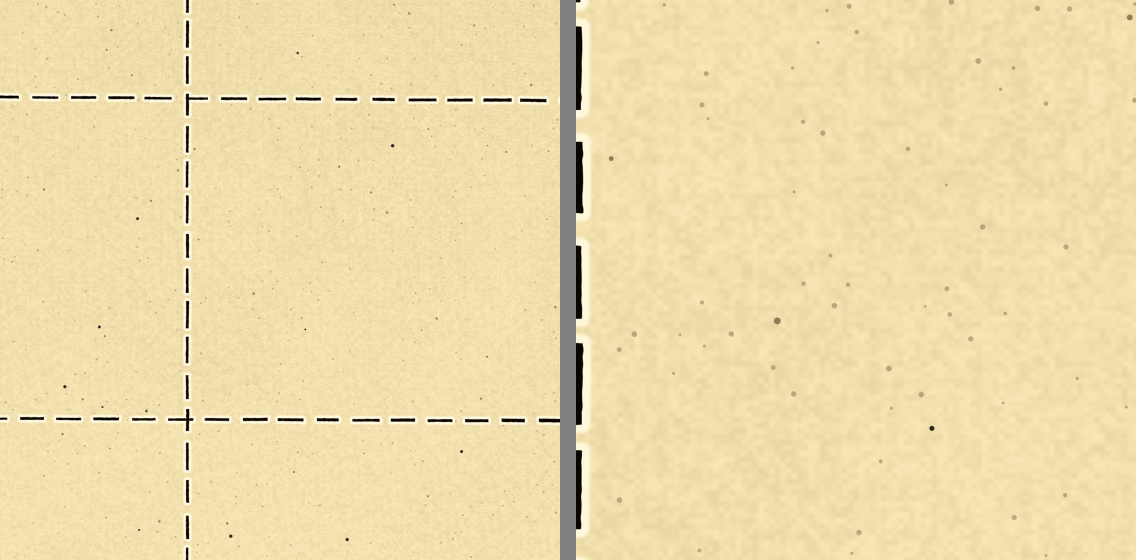
Left: the whole. Right: its middle third, enlarged.
Reproduce this pattern procedurally as a WebGL 1 fragment shader.

```glsl
precision highp float;
// Cream speckled paper divided by one vertical and two horizontal dashed lines with pale halos.

uniform vec2 u_resolution;

#define PERIOD_TOP 0.0671
#define PERIOD_BOTTOM 0.0662
#define PERIOD_VERTICAL 0.0627
#define HALF_LENGTH 0.0222
#define HALF_WIDTH 0.0024
#define HALO_WIDTH 0.0058
#define GRAIN_CELLS 300.0
#define PAPER_DARK vec3(0.91, 0.84, 0.635)
#define PAPER_LIGHT vec3(0.97, 0.90, 0.705)
#define HALO_COLOR vec3(1.0, 0.98, 0.88)
#define INK_COLOR vec3(0.04, 0.02, 0.0)
#define SPECK_COLOR vec3(0.30, 0.24, 0.13)

float hash(vec2 p) {
  return fract(sin(dot(p, vec2(127.1, 311.7))) * 43758.5453);
}

float noise(vec2 p) {
  vec2 i = floor(p);
  vec2 f = fract(p);
  f = f * f * (3.0 - 2.0 * f);
  float low = mix(hash(i), hash(i + vec2(1.0, 0.0)), f.x);
  float high = mix(hash(i + vec2(0.0, 1.0)), hash(i + vec2(1.0, 1.0)), f.x);
  return mix(low, high, f.y);
}

float boxDistance(vec2 p, vec2 halfSize) {
  vec2 d = abs(p) - halfSize;
  return length(max(d, 0.0)) + min(max(d.x, d.y), 0.0);
}

// Distance to a row of uneven dashes; p.x runs along the line, p.y across it.
float dashDistance(vec2 p, float firstCenter, float period, float halfWidth, float seed) {
  float nearest = floor((p.x - firstCenter) / period + 0.5);
  float d = 1.0;
  for (int k = -1; k <= 1; k++) {
    float index = nearest + float(k);
    vec3 vary = vec3(hash(vec2(index, seed)), hash(vec2(index, seed + 3.0)),
                     hash(vec2(index, seed + 7.0))) - 0.5;
    vec2 center = vec2(firstCenter + index * period + 0.004 * vary.x, 0.001 * vary.y);
    vec2 halfSize = vec2(HALF_LENGTH + 0.006 * vary.z, halfWidth + 0.0006 * vary.y);
    vec2 q = p - center;
    q.y -= 0.025 * vary.x * q.x;
    d = min(d, boxDistance(q, halfSize - 0.0006) - 0.0006);
  }
  return d;
}

// Coverage of sparse round flecks, at most one in each cell.
float specks(vec2 uv, float cells, float density, float radius, float edge) {
  vec2 cell = floor(uv * cells);
  vec2 center = 0.2 + 0.6 * vec2(hash(cell + 11.0), hash(cell + 23.0));
  float size = radius * (0.6 + 0.7 * hash(cell + 37.0));
  float d = length((fract(uv * cells) - center) / cells) - size;
  return step(hash(cell + 53.0), density) * (1.0 - smoothstep(-edge, edge, d));
}

// Fine two-tone grain with soft clouds, a little lighter toward the bottom.
vec3 paper(vec2 uv) {
  float fine = noise(uv * GRAIN_CELLS) - 0.5;
  float coarse = noise(uv * GRAIN_CELLS * 0.45 + 31.0) - 0.5;
  float clouds = noise(uv * 9.0 + 5.0) - 0.5;
  float tone = 0.56 + 0.85 * fine + 0.45 * coarse + 0.2 * clouds - 0.22 * (uv.y - 0.5);
  return mix(PAPER_DARK, PAPER_LIGHT, clamp(tone, 0.0, 1.0));
}

void main() {
  vec2 uv = gl_FragCoord.xy / u_resolution;
  float edge = 0.8 / min(u_resolution.x, u_resolution.y);

  // Slightly tilted horizontal rows, thinner at the left, and the upright row
  float rowWidth = HALF_WIDTH + 0.0007 * (uv.x - 0.4);
  vec2 top = vec2(uv.x, uv.y - 0.8265 + 0.006 * uv.x);
  vec2 bottom = vec2(uv.x, uv.y - 0.2525 + 0.004 * uv.x);
  vec2 upright = vec2(uv.y, uv.x - 0.3346);
  float d = dashDistance(top, 0.082, PERIOD_TOP, rowWidth, 1.0);
  d = min(d, dashDistance(bottom, 0.057, PERIOD_BOTTOM, rowWidth, 17.0));
  d = min(d, dashDistance(upright, 0.060, PERIOD_VERTICAL, HALF_WIDTH, 41.0));

  // Paper with faint flecks and a few dark spots
  vec3 color = paper(uv);
  color = mix(color, SPECK_COLOR, 0.35 * specks(uv, 55.0, 0.13, 0.0013, edge));
  color = mix(color, SPECK_COLOR, 0.6 * specks(uv + 0.37, 24.0, 0.06, 0.0016, edge));
  color = mix(color, INK_COLOR, 0.85 * specks(uv + 0.71, 14.0, 0.06, 0.0023, edge));

  // Pale halo, then ink with slightly rough edges
  float halo = 1.0 - smoothstep(HALO_WIDTH * 0.55, HALO_WIDTH * 1.15, d);
  color = mix(color, HALO_COLOR, 0.92 * halo);
  float rough = 0.0007 * (noise(uv * 240.0) - 0.5);
  color = mix(color, INK_COLOR, 1.0 - smoothstep(-edge, edge, d + rough));

  gl_FragColor = vec4(color, 1.0);
}
```
